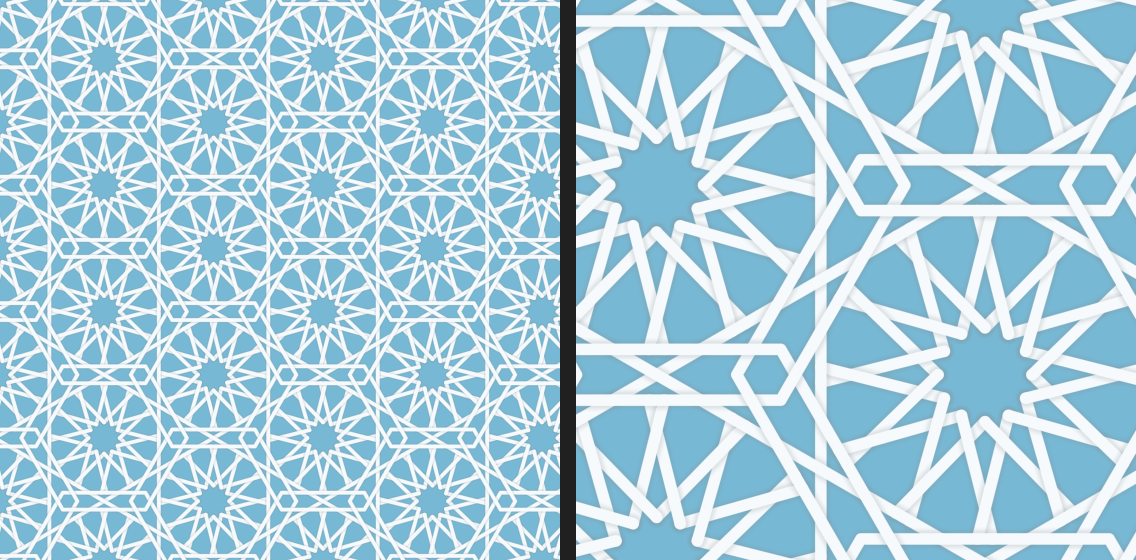
Left: the whole. Right: its middle third, enlarged.
This pattern is drawn by a Shadertoy shader. Its source:

```glsl
// Interlaced white twelve-fold rosettes on a hexagonal lattice over sky blue
#define SPACING 0.2257             // distance between rosette centres
#define ORIGIN vec2(0.5768, 0.6693) // one rosette centre
#define HALF_WIDTH 0.0152          // strap half width, in spacings
#define RIM 0.4330                 // rosette centre to its straight rim straps
#define BAR_HALF 0.3274            // half length of the paired bars
#define FOOT 0.020                 // how far petal straps overshoot their axis
#define NOTCH 0.124                // inner radius of the central star
#define SHADOW_REACH 0.024
#define SHADOW_STRENGTH 0.22
#define BLUE vec3(0.468, 0.727, 0.837)
#define WHITE vec3(0.968, 0.982, 0.99)
#define SHADOW vec3(0.50, 0.55, 0.58)

const float PI = 3.14159265;

vec2 rotate(vec2 p, float a) {
    float c = cos(a), s = sin(a);
    return vec2(c * p.x - s * p.y, s * p.x + c * p.y);
}

float segmentDistance(vec2 p, vec2 a, vec2 b) {
    vec2 d = b - a;
    return length(p - a - d * clamp(dot(p - a, d) / dot(d, d), 0.0, 1.0));
}

// Offset from the nearest centre of a triangular lattice
vec2 hexCell(vec2 p) {
    vec2 period = vec2(sqrt(3.0), 1.0);
    vec2 a = p - period * round(p / period);
    vec2 shifted = p - 0.5 * period;
    vec2 b = shifted - period * round(shifted / period);
    return dot(a, a) < dot(b, b) ? a : b;
}

// Petal straps leaning one way, within a thirty degree sector
float petalDistance(vec2 p) {
    vec2 foot = vec2(RIM, -FOOT);
    vec2 notch = NOTCH * vec2(cos(PI / 6.0), sin(PI / 6.0));
    return min(segmentDistance(p, foot, notch),
               segmentDistance(rotate(p, PI / 6.0), foot, notch));
}

// Lay a strap, with a soft shadow, over what lies below
void layStrap(inout vec3 color, float centreDistance, float blur) {
    float d = centreDistance - HALF_WIDTH;
    float shade = 1.0 - smoothstep(0.0, SHADOW_REACH, d);
    color = mix(color, SHADOW, SHADOW_STRENGTH * shade * shade);
    color = mix(color, WHITE, 1.0 - smoothstep(-blur, blur, d));
}

void mainImage(out vec4 fragColor, in vec2 fragCoord) {
    vec2 uv = fragCoord / iResolution.y;
    float blur = 0.8 / (iResolution.y * SPACING);
    vec2 cell = hexCell((uv - ORIGIN) / SPACING);
    vec3 color = BLUE;

    // Petals and central star; the upper strap alternates with radius
    float sector = PI / 6.0;
    float turn = round(atan(cell.y, cell.x) / sector) * sector;
    vec2 p = rotate(cell, -turn);
    float rightLean = petalDistance(p);
    float leftLean = petalDistance(vec2(p.x, -p.y));
    bool rightOnTop = length(cell) > 0.26;
    layStrap(color, rightOnTop ? leftLean : rightLean, blur);
    layStrap(color, rightOnTop ? rightLean : leftLean, blur);

    // Long straight straps in three directions
    for (int i = 0; i < 3; i++) {
        vec2 q = rotate(cell, float(i) * PI / 3.0);
        layStrap(color, abs(abs(q.x) - RIM), blur);
    }

    // Bars on six sides, whose ends enclose the small hexagons
    for (int i = 0; i < 6; i++) {
        vec2 q = rotate(cell, (float(i) + 0.5) * PI / 3.0);
        layStrap(color, segmentDistance(q, vec2(RIM, -BAR_HALF), vec2(RIM, BAR_HALF)), blur);
    }

    fragColor = vec4(color, 1.0);
}
```
